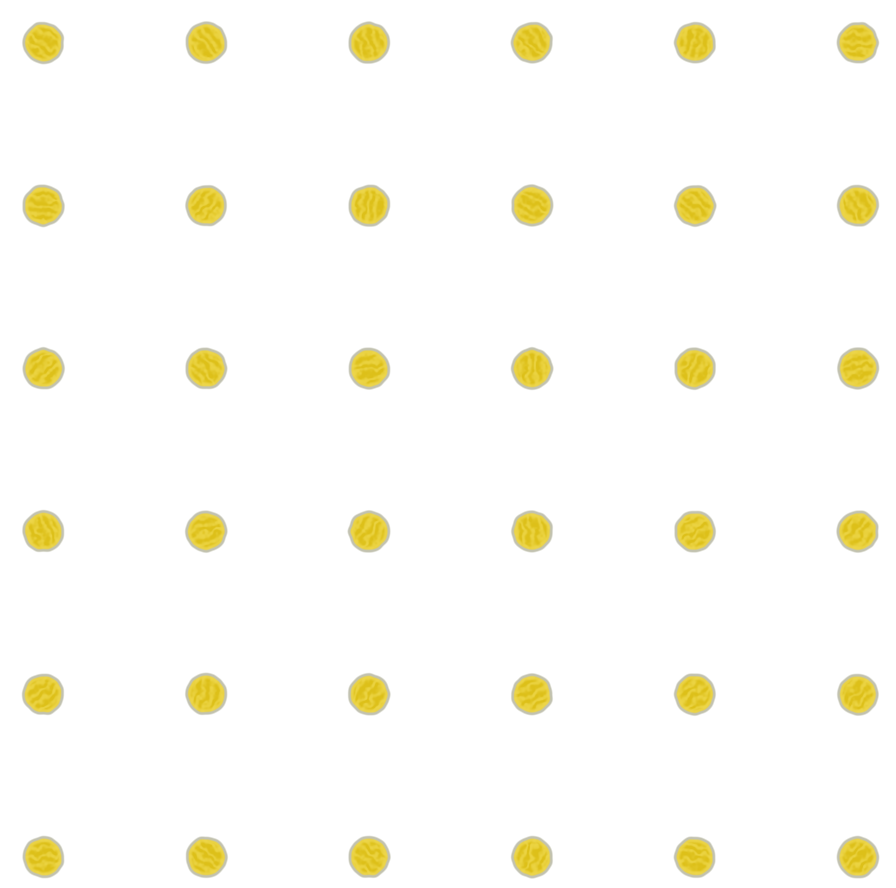
Reproduce this pattern procedurally as a Shadertoy shader.

```glsl
// Lengths are fractions of the canvas width
const float SPACING = 0.1818;
const vec2 FIRST_DOT = vec2(0.0484, 0.0477); // from the upper left
const float DOT_RADIUS = 0.0232;
const float RIM_WIDTH = 0.0030;
const float EDGE_WOBBLE = 0.0007;
const float EDGE_SOFTNESS = 0.0012;
const float GRAIN_FREQUENCY = 260.0;

const vec3 PAPER = vec3(1.0);
const vec3 RIM = vec3(0.76, 0.76, 0.69);
const vec3 PALE_YELLOW = vec3(0.93, 0.84, 0.30);
const vec3 YELLOW = vec3(0.90, 0.80, 0.16);
const vec3 DARK_YELLOW = vec3(0.85, 0.73, 0.07);

float hash(vec2 p) {
    vec3 q = fract(vec3(p.xyx) * 0.1031);
    q += dot(q, q.yzx + 33.33);
    return fract((q.x + q.y) * q.z);
}

float valueNoise(vec2 p) {
    vec2 cell = floor(p);
    vec2 t = fract(p);
    t = t * t * (3.0 - 2.0 * t);
    float low = mix(hash(cell), hash(cell + vec2(1, 0)), t.x);
    float high = mix(hash(cell + vec2(0, 1)), hash(cell + vec2(1, 1)), t.x);
    return mix(low, high, t.y);
}

// Short curled strokes, different in every dot
float grain(vec2 p, vec2 id) {
    vec2 q = p * GRAIN_FREQUENCY + id * 37.0 + 80.0;
    float angle = 6.2832 * hash(id + 5.0);
    float bend = 5.0 * valueNoise(q * 0.55);
    float stroke = sin(dot(q, vec2(cos(angle), sin(angle))) * 2.6 + bend);
    return 0.5 + 0.3 * stroke + 0.4 * (valueNoise(q * 1.3 + 19.0) - 0.5);
}

// Signed distance to a dot with a slightly uneven outline
float dotDistance(vec2 p, vec2 id) {
    vec2 direction = p / max(length(p), 1e-5);
    float wobble = valueNoise(direction * 3.0 + id * 11.0 + 40.0) - 0.5;
    return length(p) - DOT_RADIUS - 2.0 * EDGE_WOBBLE * wobble;
}

void mainImage(out vec4 fragColor, in vec2 fragCoord) {
    // Grid anchored at the upper left
    vec2 uv = vec2(fragCoord.x, iResolution.y - fragCoord.y) / iResolution.x;
    vec2 grid = (uv - FIRST_DOT) / SPACING;
    vec2 id = floor(grid + 0.5);
    vec2 p = (grid - id) * SPACING;

    float d = dotDistance(p, id);
    float blur = max(EDGE_SOFTNESS, 0.7 / iResolution.x);

    // Mottled centre inside a paler band
    vec3 centre = mix(DARK_YELLOW, PALE_YELLOW, smoothstep(0.1, 1.0, grain(p, id)));
    centre = mix(centre, YELLOW, 0.3);
    float band = smoothstep(-0.0085, -0.0045, d);
    vec3 fill = mix(centre, PALE_YELLOW, 0.8 * band);

    // Grey rim, then paper
    float rim = smoothstep(-blur, blur, d + RIM_WIDTH);
    float outside = smoothstep(-blur, blur, d);
    vec3 color = mix(mix(fill, RIM, rim), PAPER, outside);
    fragColor = vec4(color, 1.0);
}
```
